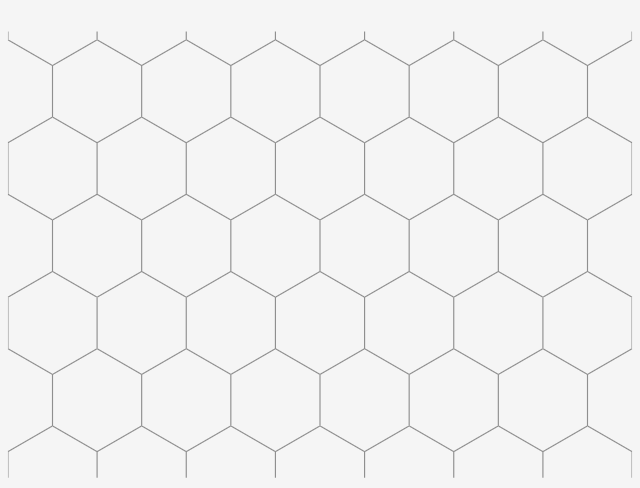
This pattern is drawn by a Shadertoy shader. Its source:

```glsl
// Draws a honeycomb of thin grey outlines, cropped to a panel on a pale ground.

// All lengths are fractions of the canvas width, measured from its centre.
const float CELL_WIDTH = 0.13932;
const float LINE_WIDTH = 0.0018;
const vec2 LATTICE_ORIGIN = vec2(0.5 * CELL_WIDTH, -0.0027);
const vec2 PANEL_CENTER = vec2(0.0, -0.0166);
const vec2 PANEL_HALF_SIZE = vec2(3.5 * CELL_WIDTH, 0.3486);

const vec3 GROUND_COLOR = vec3(0.961);
const vec3 LINE_COLOR = vec3(0.56);

// Offset from the nearest centre of a pointy-topped hexagon lattice.
vec2 hexOffset(vec2 p, float width) {
    vec2 period = width * vec2(1.0, sqrt(3.0));
    vec2 a = p - period * floor(p / period + 0.5);
    vec2 b = p - period * (floor(p / period) + 0.5);
    return dot(a, a) < dot(b, b) ? a : b;
}

// Distance from a point inside a hexagon to its closest side.
float hexEdgeDistance(vec2 offset, float width) {
    vec2 q = abs(offset);
    return 0.5 * width - max(q.x, dot(q, vec2(0.5, 0.5 * sqrt(3.0))));
}

// Share of one pixel covered by a line, also right for lines below a pixel.
float lineCoverage(float dist, float width, float pixel) {
    float halfLine = 0.5 * width;
    float halfPixel = 0.5 * pixel;
    float overlap = min(dist + halfPixel, halfLine) - max(dist - halfPixel, -halfLine);
    return max(overlap, 0.0) / pixel;
}

// Share of one pixel inside an axis-aligned box.
float boxCoverage(vec2 p, vec2 halfSize, float pixel) {
    vec2 inside = clamp((halfSize - abs(p)) / pixel + 0.5, 0.0, 1.0);
    return inside.x * inside.y;
}

void mainImage(out vec4 fragColor, in vec2 fragCoord) {
    float pixel = 1.0 / iResolution.x;
    vec2 p = (fragCoord - 0.5 * iResolution.xy) * pixel;

    // Outlines of the cells
    vec2 offset = hexOffset(p - LATTICE_ORIGIN, CELL_WIDTH);
    float edge = hexEdgeDistance(offset, CELL_WIDTH);
    float ink = lineCoverage(edge, LINE_WIDTH, pixel);

    // Crop to the panel
    ink *= boxCoverage(p - PANEL_CENTER, PANEL_HALF_SIZE, pixel);

    fragColor = vec4(mix(GROUND_COLOR, LINE_COLOR, ink), 1.0);
}
```
